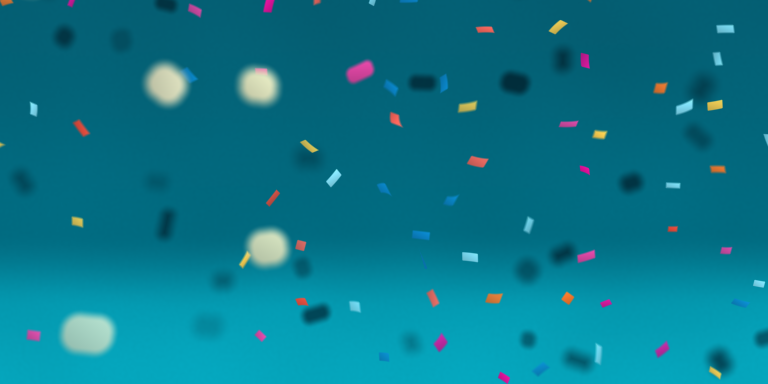
A Shadertoy shader for this background:

```glsl
// Confetti drifting in front of a teal wall, with soft shadows and defocused flakes.

const int SHADOW = 0, CONFETTI = 1, BOKEH = 2;

const vec3 PAPER[8] = vec3[8](
    vec3(0.86, 0.06, 0.58), vec3(0.90, 0.25, 0.62), vec3(0.94, 0.38, 0.34),
    vec3(0.95, 0.45, 0.15), vec3(0.92, 0.27, 0.20), vec3(0.95, 0.78, 0.30),
    vec3(0.50, 0.85, 0.94), vec3(0.04, 0.50, 0.76));

const vec3 GLOW[6] = vec3[6](
    vec3(0.86, 0.87, 0.72), vec3(0.80, 0.86, 0.76), vec3(0.92, 0.85, 0.62),
    vec3(0.62, 0.87, 0.92), vec3(0.82, 0.50, 0.72), vec3(0.88, 0.86, 0.72));

struct Layer {
    int palette;
    float cell;        // grid spacing, in canvas heights
    float density;     // chance that a cell holds a flake
    vec2 halfSize;
    float roundness;   // 0 = square corners, 1 = fully round
    float blur;
    float minOpacity;
    float seed;
};

vec4 hash4(vec2 p) {
    vec4 q = fract(p.xyxy * vec4(0.1031, 0.1030, 0.0973, 0.1099));
    q += dot(q, q.wzxy + 33.33);
    return fract((q.xxyz + q.yzzw) * q.zywx);
}

float gradientDot(vec2 corner, vec2 p) {
    return dot(hash4(corner).xy * 2.0 - 1.0, p - corner);
}

float gradientNoise(vec2 p) {
    vec2 i = floor(p), f = p - i;
    vec2 u = f * f * f * (f * (f * 6.0 - 15.0) + 10.0);
    vec2 e = vec2(1.0, 0.0);
    return mix(mix(gradientDot(i, p), gradientDot(i + e.xy, p), u.x),
               mix(gradientDot(i + e.yx, p), gradientDot(i + e.xx, p), u.x), u.y);
}

float roundedBox(vec2 p, vec2 halfSize, float radius) {
    vec2 d = abs(p) - halfSize + radius;
    return length(max(d, 0.0)) + min(max(d.x, d.y), 0.0) - radius;
}

vec2 rotate(vec2 p, float angle) {
    float c = cos(angle), s = sin(angle);
    return vec2(c * p.x + s * p.y, c * p.y - s * p.x);
}

vec3 flakeColor(int palette, float pick, vec3 base) {
    if (palette == SHADOW) return base * vec3(0.3, 0.42, 0.46);
    if (palette == CONFETTI) return PAPER[int(pick * 7.99)];
    return GLOW[int(pick * 5.99)];
}

// Blends one randomly turned, skewed and curled flake over the base colour.
vec3 drawFlake(vec3 base, vec2 p, vec2 id, Layer layer, float pixel) {
    vec4 shape = hash4(id + 17.3);
    vec4 look = hash4(id + 71.9);
    float turn = shape.x * 2.0 - 1.0;
    vec2 halfSize = layer.halfSize * mix(vec2(0.6), vec2(1.25), shape.yz);
    vec2 q = rotate(p, 1.6 * turn * abs(turn));
    vec2 s = q / halfSize;
    float skew = (shape.w - 0.5) * (1.0 - layer.roundness);
    q.x += skew * 1.4 * q.y;
    q.y += skew * 0.5 * halfSize.y * s.x * s.x;

    float radius = layer.roundness * min(halfSize.x, halfSize.y);
    float edge = max(layer.blur * mix(0.6, 1.5, look.x), 0.75 * pixel);
    float cover = 1.0 - smoothstep(-edge, edge, roundedBox(q, halfSize, radius));

    // Light falls off gently across the paper.
    vec3 color = flakeColor(layer.palette, look.y, base);
    float sheen = clamp(dot(s, vec2(0.5, 0.6)), -1.0, 1.0);
    if (layer.palette != SHADOW) color *= 1.0 + 0.12 * sheen;
    return mix(base, min(color, 1.0), cover * mix(layer.minOpacity, 1.0, look.z));
}

vec3 scatter(vec3 base, vec2 p, Layer layer, float pixel) {
    vec2 home = floor(p / layer.cell);
    for (int y = -1; y <= 1; y++) {
        for (int x = -1; x <= 1; x++) {
            vec2 cell = home + vec2(x, y);
            vec2 id = cell + layer.seed * vec2(1.0, 1.7);
            vec4 place = hash4(id);
            vec2 center = (cell + 0.1 + 0.8 * place.xy) * layer.cell;
            // Small paper thins out towards the left.
            float thin = layer.palette == CONFETTI
                ? mix(0.35, 1.0, smoothstep(0.4, 0.75, center.x)) : 1.0;
            if (place.z < layer.density * thin)
                base = drawFlake(base, p - center, id, layer, pixel);
        }
    }
    return base;
}

vec3 wall(vec2 p) {
    float horizon = p.y + 0.03 * gradientNoise(p * vec2(1.5, 3.0));
    vec3 upper = mix(vec3(0.005, 0.42, 0.505), vec3(0.015, 0.37, 0.45),
                     smoothstep(0.4, 1.0, p.y));
    vec3 lower = mix(vec3(0.02, 0.65, 0.74), vec3(0.015, 0.59, 0.68),
                     smoothstep(0.0, 0.3, p.y));
    vec3 color = mix(lower, upper, smoothstep(0.19, 0.40, horizon));
    return color * (1.0 + 0.05 * gradientNoise(p * 3.0) + 0.015 * gradientNoise(p * 90.0));
}

void mainImage(out vec4 fragColor, in vec2 fragCoord) {
    float pixel = 1.0 / iResolution.y;
    vec2 p = fragCoord * pixel;
    vec3 color = wall(p);
    color = scatter(color, p, Layer(SHADOW, 0.24, 0.62, vec2(0.03, 0.023), 0.9, 0.02, 0.25, 5.0), pixel);
    color = scatter(color, p, Layer(CONFETTI, 0.15, 0.85, vec2(0.019, 0.0105), 0.25, 0.0035, 0.8, 23.0), pixel);
    color = scatter(color, p, Layer(CONFETTI, 0.6, 0.5, vec2(0.042, 0.032), 0.8, 0.012, 0.7, 41.0), pixel);
    color = scatter(color, p, Layer(BOKEH, 0.5, 0.7, vec2(0.07, 0.055), 0.9, 0.018, 0.6, 59.0), pixel);
    fragColor = vec4(color, 1.0);
}
```
